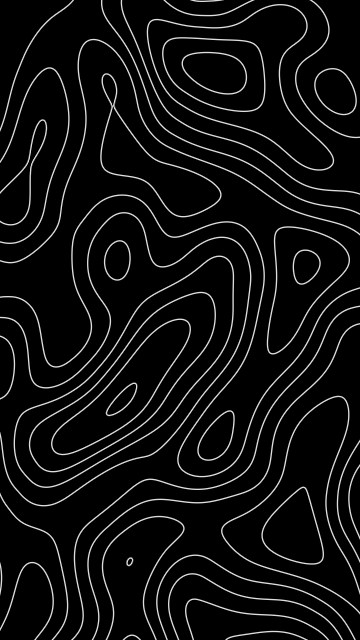
Reproduce this pattern procedurally as a Shadertoy shader.

```glsl
// Topographic contour lines: thin pale curves on black.
// A smooth gradient-noise terrain is cut at even heights; dividing by the
// slope turns height difference into distance, so all lines share one width.

const vec3  BACKGROUND   = vec3(0.0);
const vec3  LINE_COLOR   = vec3(0.87);
const float LINE_WIDTH   = 0.0037;           // fraction of canvas width
const vec2  HILL_DENSITY = vec2(3.3, 2.85);  // noise cells per canvas width
const float LEVELS       = 7.4;              // contours per unit of height
const float SWELL        = 0.35;             // strength of the broad relief
const float WARP         = 0.16;             // bending of the hills, in cells
const float TILT         = 0.45;             // rotation of the noise lattice
const vec2  TERRAIN_SEED = vec2(17.3, 41.7);
const float TAU          = 6.2831853;

// Random unit vector for a lattice cell
vec2 cellDirection(vec2 cell) {
    vec3 q = fract(cell.xyx * vec3(0.1031, 0.1030, 0.0973));
    q += dot(q, q.yzx + 33.33);
    float angle = TAU * fract((q.x + q.y) * q.z);
    return vec2(cos(angle), sin(angle));
}

float cornerSlope(vec2 cell, vec2 f, vec2 corner) {
    return dot(cellDirection(cell + corner), f - corner);
}

// Gradient noise with quintic fade, so contours have no kinks
float gradientNoise(vec2 p) {
    vec2 cell = floor(p);
    vec2 f = p - cell;
    vec2 fade = f * f * f * (f * (f * 6.0 - 15.0) + 10.0);
    float low  = mix(cornerSlope(cell, f, vec2(0, 0)),
                     cornerSlope(cell, f, vec2(1, 0)), fade.x);
    float high = mix(cornerSlope(cell, f, vec2(0, 1)),
                     cornerSlope(cell, f, vec2(1, 1)), fade.x);
    return mix(low, high, fade.y);
}

// Terrain height, counted in contour levels
float terrain(vec2 p) {
    vec2 q = p * HILL_DENSITY;
    q += WARP * sin(q.yx * vec2(1.3, 1.1) + vec2(0.7, 2.1));
    q = mat2(cos(TILT), sin(TILT), -sin(TILT), cos(TILT)) * q + TERRAIN_SEED;
    return LEVELS * (gradientNoise(q) + SWELL * gradientNoise(q * 0.5 + 9.4)) + 0.35;
}

// Distance to the nearest contour, in canvas widths
float contourDistance(vec2 p) {
    const vec2 STEP = vec2(0.001, 0.0);
    vec2 slope = vec2(terrain(p + STEP.xy) - terrain(p - STEP.xy),
                      terrain(p + STEP.yx) - terrain(p - STEP.yx)) / (2.0 * STEP.x);
    float levelOffset = abs(fract(terrain(p) + 0.5) - 0.5);
    return levelOffset / max(length(slope), 0.001);
}

void mainImage(out vec4 fragColor, in vec2 fragCoord) {
    float pixel = 1.0 / iResolution.x;
    vec2 p = fragCoord * pixel;

    // Edge smoothed over one pixel
    float coverage = clamp((0.5 * LINE_WIDTH - contourDistance(p)) / pixel + 0.5, 0.0, 1.0);
    fragColor = vec4(mix(BACKGROUND, LINE_COLOR, coverage), 1.0);
}
```
